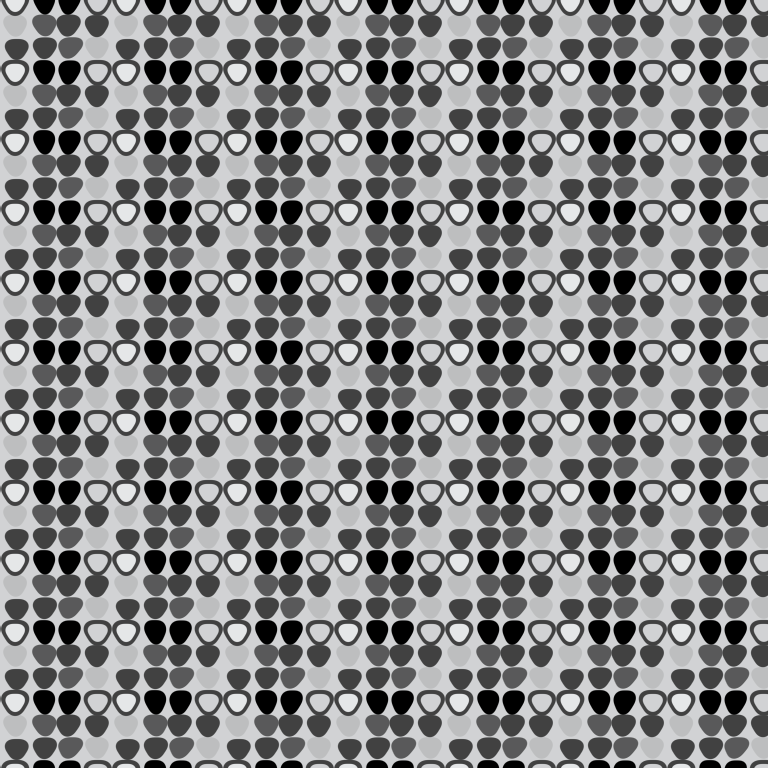
Reproduce this pattern procedurally as a three.js fragment shader.

```glsl
// Rows of grey, plectrum-shaped drops and rings on a pale ground.
// Each drop is a polar curve with three soft lobes, wrapped to its nearest
// copy in a tile of four columns by three rows; one unit is a tile height.
varying vec2 vUv;

const vec2 TILE = vec2(1.586, 1.0);
const float DARK = 0.255;
const float MID = 0.35;
const float LIGHT = 0.745;
const float GROUND = 0.825;

// Approximate distance to a rounded triangle pointing down
float drop(vec2 p, vec2 radius, float lean) {
  p.y -= 0.09 * radius.y;
  p.x -= lean * p.y;
  vec2 q = p / radius;
  float len = max(length(q), 0.001);
  float s = q.y / len;
  float lobes = s * (3.0 - 4.0 * s * s);
  return (len - 1.0 - 0.09 * lobes) * min(radius.x, radius.y);
}

// Blend one repeating drop over the tone
float paint(float tone, float ink, vec2 p, vec2 centre, vec2 radius,
            float lean, float blur) {
  vec2 local = mod(p - centre + 0.5 * TILE, TILE) - 0.5 * TILE;
  float cover = 1.0 - smoothstep(-blur, blur, drop(local, radius, lean));
  return mix(tone, ink, cover);
}

// Four drops side by side, one per column
float paintRow(float tone, vec4 ink, vec2 p, vec4 x, vec4 y,
               vec4 width, vec4 height, vec4 lean, float blur) {
  for (int i = 0; i < 4; i++) {
    tone = paint(tone, ink[i], p, vec2(x[i], y[i]),
                 vec2(width[i], height[i]), lean[i], blur);
  }
  return tone;
}

void main() {
  float tilesUp = 10.971;
  vec2 p = vUv * tilesUp;
  float blur = 0.7 * fwidth(vUv.y) * tilesUp;
  float tone = GROUND;

  // Lower row of the tile
  tone = paintRow(tone, vec4(DARK, DARK, MID, LIGHT), p,
                  vec4(0.239, 0.640, 1.003, 1.386),
                  vec4(0.264, 0.282, 0.286, 0.287),
                  vec4(0.165, 0.167, 0.170, 0.163),
                  vec4(0.150, 0.155, 0.153, 0.154),
                  vec4(0.0, 0.04, 0.20, -0.05), blur);

  // Middle row
  tone = paintRow(tone, vec4(LIGHT, MID, DARK, DARK), p,
                  vec4(0.217, 0.636, 0.976, 1.383),
                  vec4(0.604, 0.608, 0.606, 0.598),
                  vec4(0.164, 0.168, 0.169, 0.166),
                  vec4(0.157, 0.156, 0.158, 0.158),
                  vec4(-0.05, -0.08, 0.08, 0.0), blur);

  // Upper row: two black drops between the outer edges of two rings
  vec4 ringX = vec4(0.217, 0.633, 0.990, 1.396);
  vec4 ringY = vec4(0.930, 0.938, 0.934, 0.930);
  tone = paintRow(tone, vec4(DARK, 0.0, 0.0, DARK), p, ringX, ringY,
                  vec4(0.195, 0.152, 0.154, 0.195),
                  vec4(0.187, 0.175, 0.174, 0.185),
                  vec4(0.0, -0.06, 0.10, 0.0), blur);

  // Ring centres: one near white, one open to the ground
  tone = paint(tone, 0.905, p, vec2(ringX.x, ringY.x),
               vec2(0.135, 0.130), 0.0, blur);
  tone = paint(tone, GROUND, p, vec2(ringX.w, ringY.w),
               vec2(0.139, 0.128), 0.0, blur);

  gl_FragColor = vec4(tone * vec3(0.994, 1.0, 1.006), 1.0);
}
```
